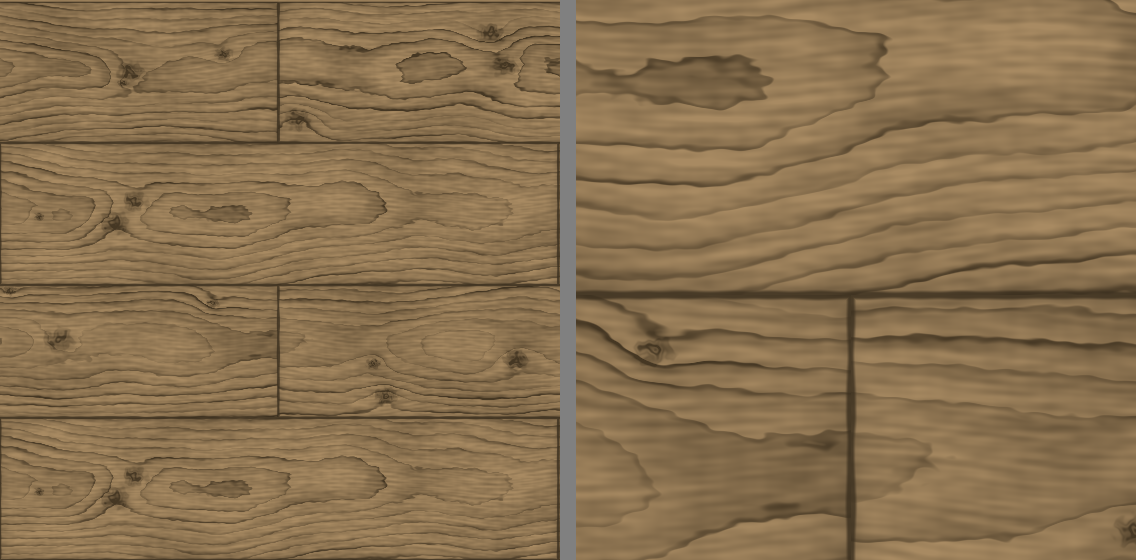
Left, the full canvas; right, a detail of the centre.
A three.js fragment shader for this texture:

```glsl
// Brown timber planks in four courses, with cathedral grain, knots and dark seams.
varying vec2 vUv;

#define PAIR 0.491          // height of one full course plus one split course
#define FULL 0.254          // height of the full-width course
#define JOINT 0.497         // butt joint of the split courses
#define EDGE 0.997          // right end and top end of the boards
#define SEAM 0.0023         // half width of a seam
#define RINGS 72.0          // growth rings per unit
#define RING_LINE 0.0022    // width of the dark line that ends a ring
#define FIBRE_DEPTH 0.24    // darkness of the fine fibres
#define LIGHT_WOOD vec3(0.66, 0.543, 0.385)
#define DARK_WOOD vec3(0.27, 0.215, 0.138)
#define SEAM_COLOR vec3(0.23, 0.185, 0.12)

float hash(float n) {
  return fract(sin(n * 12.9898) * 43758.55);
}

vec2 gradient(vec2 cell) {
  float a = 6.2832 * fract(sin(dot(cell, vec2(127.1, 311.7))) * 43758.55);
  return vec2(cos(a), sin(a));
}

float gradientNoise(vec2 p) {
  vec2 i = floor(p), f = fract(p);
  vec2 u = f * f * f * (f * (f * 6.0 - 15.0) + 10.0);
  vec2 e = vec2(1.0, 0.0);
  float low = mix(dot(gradient(i), f), dot(gradient(i + e), f - e), u.x);
  float high = mix(dot(gradient(i + e.yx), f - e.yx),
                   dot(gradient(i + e.xx), f - e.xx), u.x);
  return mix(low, high, u.y);
}

// Knot of a plank: centre from the plank's left end and mid height, then radius
vec3 knotOf(float id, int i) {
  if (id < 0.5) return i == 0 ? vec3(0.241, 0.022, 0.017)
                     : i == 1 ? vec3(0.204, -0.017, 0.020) : vec3(0.07, -0.005, 0.007);
  if (id < 1.5) return i == 0 ? vec3(0.104, 0.018, 0.021)
                     : i == 1 ? vec3(0.38, 0.082, 0.009) : vec3(0.018, 0.105, 0.009);
  if (id < 2.5) return i == 0 ? vec3(0.193, -0.083, 0.015)
                     : i == 1 ? vec3(0.425, -0.017, 0.018) : vec3(0.17, -0.025, 0.010);
  if (id < 3.5) return i == 0 ? vec3(0.232, 0.005, 0.019)
                     : i == 1 ? vec3(0.40, 0.035, 0.012) : vec3(0.22, -0.015, 0.007);
  return i == 0 ? vec3(0.405, 0.015, 0.018)
       : i == 1 ? vec3(0.378, 0.073, 0.019) : vec3(0.034, -0.08, 0.018);
}

// Darkness of the wood at q, in plank coordinates
float woodTone(vec2 q, float id) {
  vec2 seed = vec2(id * 17.3, id * 9.1);
  float rough = gradientNoise(q * vec2(22.0, 60.0) + seed)
              + 0.55 * gradientNoise(q * vec2(75.0, 170.0) + seed);

  // Distance from the pith: its depth changes along the board and closes the rings
  float v = q.y - 0.008 + 0.030 * gradientNoise(q * vec2(4.0, 6.0) + seed);
  float slope = (id > 3.5 || abs(id - 2.0) < 0.5) ? -0.06 : 0.075;
  float depth = (slope < 0.0 ? 0.075 : 0.028) + slope * q.x
              + 0.026 * gradientNoise(vec2(q.x * 6.0, q.y * 3.0) + seed + 5.0);
  float radius = sqrt(v * v + depth * depth);
  float steepness = max(abs(v) / radius, 0.4);
  radius += 0.0030 * rough;

  // Knots push the rings aside and add a dark, cracked core
  float core = 0.0;
  for (int i = 0; i < 3; i++) {
    vec3 knot = knotOf(id, i);
    vec2 k = (q - knot.xy) / knot.z;
    radius += 1.3 * knot.z * exp(-dot(k * k, vec2(0.13, 0.28)));
    float wobble = gradientNoise(k * 1.8 + seed + float(i) * 7.0);
    float d = length(k * vec2(0.75, 1.0)) + 0.6 * wobble;
    float cracks = 0.75 + 0.25 * sin(d * 9.0 + 3.0 * wobble);
    core = max(core, cracks * (1.0 - smoothstep(0.3, 1.15, d)));
  }

  // Each ring darkens slowly and ends in a thin line
  float ring = radius * RINGS;
  float t = fract(ring);
  float width = RING_LINE * RINGS * steepness;
  float finish = 1.0 - smoothstep(1.0 - 0.6 * width, 1.0, t);
  float shade = smoothstep(0.25, 1.0, t) * finish;
  float line = smoothstep(1.0 - 2.2 * width, 1.0 - 0.8 * width, t) * finish;
  float strength = mix(0.3, 1.0, hash(floor(ring) + id * 31.0));
  strength *= 1.0 + 0.8 * gradientNoise(q * vec2(9.0, 30.0) + seed);

  // Fine fibres follow the grain, with faint saw marks across it
  float fibre = gradientNoise(vec2(q.x * 16.0, v * 210.0) + seed)
              + 0.7 * gradientNoise(vec2(q.x * 50.0, q.y * 200.0) + seed);
  float streak = gradientNoise(vec2(q.x * 7.0, ring * 1.7) + seed + 11.0);
  float saw = gradientNoise(vec2(q.x * 150.0, q.y * 14.0) + seed);
  float stain = gradientNoise(q * vec2(5.0, 11.0) + seed + 3.0);
  float tone = 0.20 + 0.07 * (hash(id + 2.0) - 0.5) + 0.20 * stain;
  return tone + (0.30 * shade + 0.36 * line) * strength
       + FIBRE_DEPTH * fibre + 0.14 * streak + 0.03 * saw + 0.75 * core;
}

void main() {
  // Courses alternate: one full board, then two boards end to end
  float pair = step(PAIR, vUv.y);
  float h = vUv.y - PAIR * pair;
  float split = step(FULL, h);
  float side = split * step(JOINT, vUv.x);
  float id = split * (1.0 + side + 2.0 * pair);
  vec2 q = vec2(vUv.x - side * JOINT, h - mix(0.127, 0.376, split));
  vec3 color = mix(LIGHT_WOOD, DARK_WOOD, clamp(woodTone(q, id), 0.0, 1.0));

  // Seams with slightly worn edges and a soft shadow
  float across = min(min(h, abs(h - FULL)), abs(EDGE - vUv.y));
  across = min(across, abs(PAIR - vUv.y));
  float along = mix(min(vUv.x, abs(EDGE - vUv.x)), abs(vUv.x - JOINT), split);
  float gap = min(across, along) + 0.0012 * gradientNoise(vUv * 45.0);
  float seam = 1.0 - smoothstep(SEAM - 0.0012, SEAM + 0.0012, gap);
  color *= 1.0 - 0.14 * exp(-gap * 150.0);
  color = mix(color, SEAM_COLOR, 0.8 * seam);

  // Pale strip above the top board
  color = mix(color, LIGHT_WOOD, 0.8 * smoothstep(EDGE - 0.001, EDGE + 0.001, vUv.y));
  gl_FragColor = vec4(color, 1.0);
}
```
